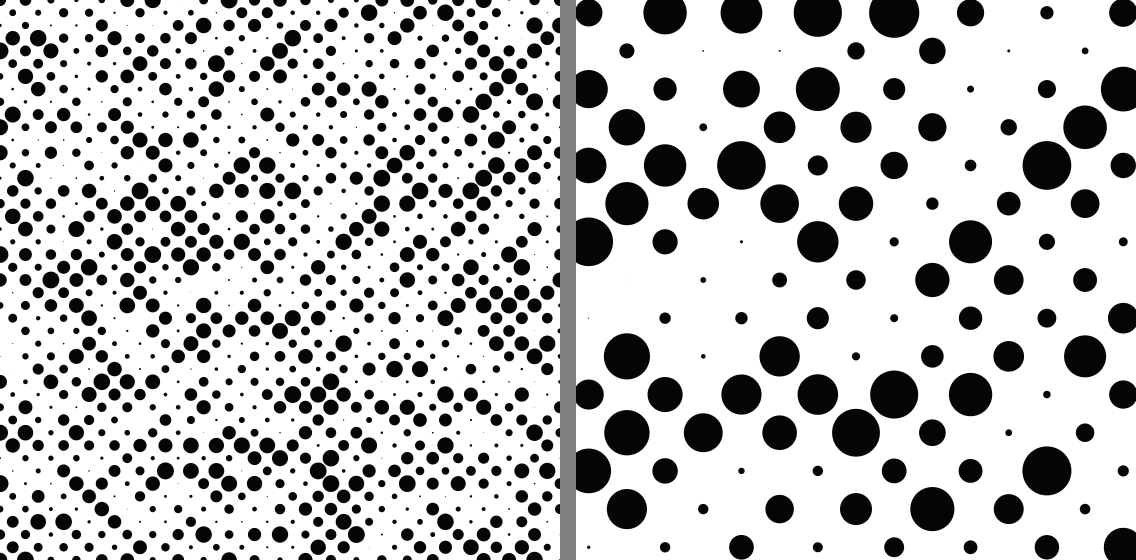
Left: the whole. Right: its middle third, enlarged.
Reproduce this pattern procedurally as a WebGL 2 fragment shader.

```glsl
#version 300 es
precision highp float;
// Staggered halftone of black dots with random sizes on white.
// Two square lattices, one shifted by half a cell, each place one dot
// per cell; a sine hash of the cell gives the dot its radius.

uniform vec2 u_resolution;
out vec4 fragColor;

const float CELLS = 22.0;        // repeats across and down
const float MAX_RADIUS = 0.333;  // largest dot, in cells
const vec3 PAPER = vec3(1.0);
const vec3 INK = vec3(0.02);

float hash(vec2 cell, float seed) {
    return fract(sin(dot(cell, vec2(127.1, 311.7)) + seed) * 43758.5453);
}

// Ink coverage of one lattice whose dots sit at integer points plus shift
float dotLattice(vec2 p, vec2 shift, float seed, float pixel) {
    vec2 q = p - shift;
    vec2 cell = floor(q + 0.5);
    float radius = MAX_RADIUS * hash(cell, seed);
    float dist = length(q - cell) - radius;
    return clamp(0.5 - dist / pixel, 0.0, 1.0);
}

void main() {
    float side = min(u_resolution.x, u_resolution.y);
    vec2 p = gl_FragCoord.xy / side * CELLS;
    float pixel = CELLS / side;

    // Corner dots and centre dots never overlap
    float corners = dotLattice(p, vec2(0.0), 3.7, pixel);
    float centres = dotLattice(p, vec2(0.5), 41.3, pixel);

    fragColor = vec4(mix(PAPER, INK, max(corners, centres)), 1.0);
}
```
